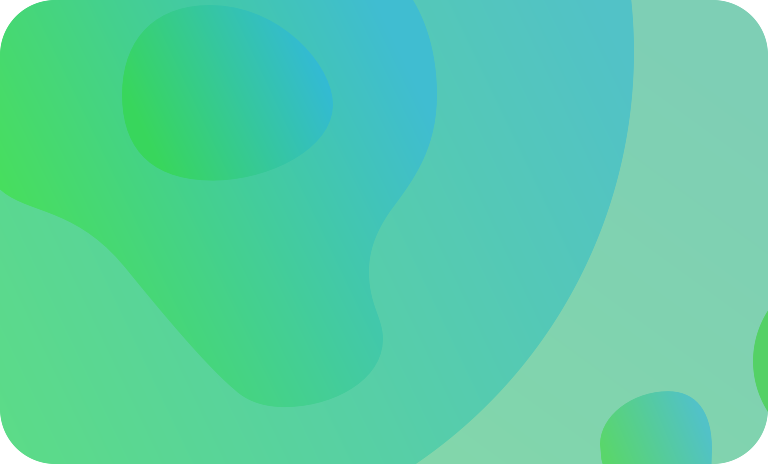
Reproduce this background procedurally as a WebGL 2 fragment shader.

```glsl
#version 300 es
precision highp float;
// A rounded card of soft green-to-blue blobs over a pale mint ground.
// Blob outlines are traced as Bezier curves into signed distances, and each
// layer is filled with a linear gradient rising to the right.

uniform vec2 u_resolution;
out vec4 fragColor;

// Traces a closed outline: squared distance so far and inside/outside sign
struct Pen { vec2 at; float dist2; float side; };

Pen moveTo(vec2 start) {
    return Pen(start, 1e6, 1.0);
}

void lineTo(inout Pen pen, vec2 p, vec2 end) {
    vec2 a = pen.at, edge = end - a, rel = p - a;
    vec2 gap = rel - edge * clamp(dot(rel, edge) / max(dot(edge, edge), 1e-9), 0.0, 1.0);
    pen.dist2 = min(pen.dist2, dot(gap, gap));
    // Flip the side whenever a ray to the right crosses this edge
    if ((a.y <= p.y) != (end.y <= p.y) && rel.x < edge.x * rel.y / edge.y)
        pen.side = -pen.side;
    pen.at = end;
}

void curveTo(inout Pen pen, vec2 p, vec2 c1, vec2 c2, vec2 end) {
    const int STEPS = 16;
    vec2 start = pen.at;
    for (int i = 1; i <= STEPS; i++) {
        float t = float(i) / float(STEPS);
        vec2 mid = mix(c1, c2, t);
        vec2 left = mix(mix(start, c1, t), mid, t);
        vec2 right = mix(mid, mix(c2, end, t), t);
        lineTo(pen, p, mix(left, right, t));
    }
}

float penDistance(Pen pen) {
    return pen.side * sqrt(pen.dist2);
}

float largeBlob(vec2 p) {
    Pen pen = moveTo(vec2(4.13, 4.65));
    curveTo(pen, p, vec2(4.30, 4.37), vec2(4.37, 4.03), vec2(4.37, 3.70));
    curveTo(pen, p, vec2(4.37, 3.15), vec2(4.13, 2.84), vec2(3.90, 2.53));
    curveTo(pen, p, vec2(3.77, 2.34), vec2(3.69, 2.15), vec2(3.69, 1.93));
    curveTo(pen, p, vec2(3.69, 1.59), vec2(3.83, 1.47), vec2(3.83, 1.25));
    curveTo(pen, p, vec2(3.83, 0.84), vec2(3.33, 0.57), vec2(2.85, 0.57));
    curveTo(pen, p, vec2(2.65, 0.57), vec2(2.48, 0.62), vec2(2.35, 0.74));
    curveTo(pen, p, vec2(2.05, 0.99), vec2(1.55, 1.60), vec2(1.25, 1.97));
    curveTo(pen, p, vec2(0.75, 2.58), vec2(0.28, 2.50), vec2(0.0, 2.75));
    // Close the outline beyond the top left corner
    curveTo(pen, p, vec2(-3.0, 4.75), vec2(2.0, 7.65), vec2(4.13, 4.65));
    return penDistance(pen);
}

float upperBlob(vec2 p) {
    Pen pen = moveTo(vec2(1.22, 3.70));
    curveTo(pen, p, vec2(1.22, 4.23), vec2(1.52, 4.60), vec2(2.10, 4.60));
    curveTo(pen, p, vec2(2.80, 4.60), vec2(3.33, 4.00), vec2(3.33, 3.60));
    curveTo(pen, p, vec2(3.33, 3.16), vec2(2.69, 2.84), vec2(2.13, 2.84));
    curveTo(pen, p, vec2(1.50, 2.84), vec2(1.22, 3.17), vec2(1.22, 3.70));
    return penDistance(pen);
}

float lowerBlob(vec2 p) {
    Pen pen = moveTo(vec2(6.0, 0.20));
    curveTo(pen, p, vec2(6.0, 0.48), vec2(6.32, 0.73), vec2(6.68, 0.73));
    curveTo(pen, p, vec2(6.96, 0.73), vec2(7.12, 0.53), vec2(7.12, 0.15));
    curveTo(pen, p, vec2(7.16, -0.95), vec2(6.0, -0.65), vec2(6.0, 0.20));
    return penDistance(pen);
}

float circle(vec2 p, vec2 center, float radius) {
    return length(p - center) - radius;
}

float roundedBox(vec2 p, vec2 halfSize, float radius) {
    vec2 q = abs(p) - halfSize + radius;
    return length(max(q, 0.0)) + min(max(q.x, q.y), 0.0) - radius;
}

vec3 gradient(vec2 p, vec2 from, vec2 to, vec3 first, vec3 last) {
    vec2 axis = to - from;
    return mix(first, last, clamp(dot(p - from, axis) / dot(axis, axis), 0.0, 1.0));
}

void main() {
    vec2 card = vec2(7.68, 4.65);
    vec2 p = gl_FragCoord.xy / u_resolution * card;
    float soft = 0.5 * card.x / u_resolution.x;

    vec3 mint = gradient(p, vec2(4.3, 0.0), vec2(7.2, 4.0),
        vec3(0.51, 0.84, 0.67), vec3(0.495, 0.81, 0.71));
    vec3 discFill = gradient(p, vec2(0.0, 0.2), vec2(6.6, 3.35),
        vec3(0.36, 0.86, 0.53), vec3(0.32, 0.76, 0.78));
    vec3 largeFill = gradient(p, vec2(0.0, 2.85), vec2(3.76, 4.65),
        vec3(0.28, 0.87, 0.37), vec3(0.25, 0.74, 0.82));
    vec3 upperFill = gradient(p, vec2(1.4, 3.4), vec2(3.1, 4.2),
        vec3(0.22, 0.84, 0.36), vec3(0.20, 0.73, 0.83));
    vec3 lowerFill = gradient(p, vec2(6.05, 0.1), vec2(7.0, 0.5),
        vec3(0.35, 0.84, 0.42), vec3(0.32, 0.76, 0.78));

    // Layers from back to front
    vec3 color = mint;
    color = mix(discFill, color, smoothstep(-soft, soft, circle(p, vec2(1.34, 4.13), 5.0)));
    color = mix(largeFill, color, smoothstep(-soft, soft, largeBlob(p)));
    color = mix(upperFill, color, smoothstep(-soft, soft, upperBlob(p)));
    color = mix(lowerFill, color, smoothstep(-soft, soft, lowerBlob(p)));
    color = mix(vec3(0.33, 0.82, 0.40), color, smoothstep(-soft, soft, circle(p, vec2(8.47, 1.03), 0.94)));

    // White outside the rounded corners
    float frame = roundedBox(p - 0.5 * card, 0.5 * card, 0.55);
    fragColor = vec4(mix(color, vec3(1.0), smoothstep(-soft, soft, frame)), 1.0);
}
```
